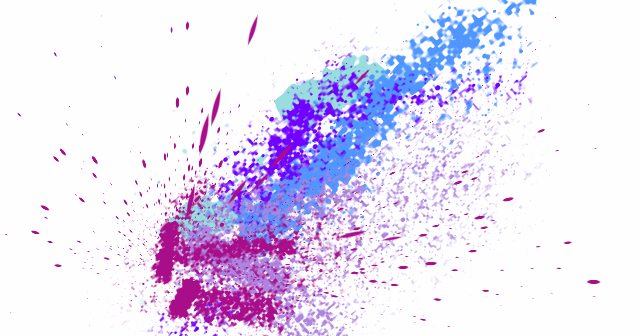
Reproduce this background procedurally as a WebGL 2 fragment shader.

```glsl
#version 300 es
precision highp float;
// Paint splatter on white: each pigment is a soft density field made of
// capsule-shaped glows, broken into flecks by thresholded noise and drops.
// Magenta is also flung outward as log-polar drops and tapered streaks.

uniform vec2 u_resolution;
out vec4 fragColor;

const vec2 SOURCE = vec2(0.52, 0.18);

float hash(vec2 p) {
    return fract(sin(dot(p, vec2(127.1, 311.7))) * 43758.5453);
}

float noise(vec2 p) {
    vec2 i = floor(p), f = fract(p);
    f = f * f * (3.0 - 2.0 * f);
    return mix(mix(hash(i), hash(i + vec2(1, 0)), f.x),
               mix(hash(i + vec2(0, 1)), hash(i + vec2(1, 1)), f.x), f.y);
}

// Gaussian glow around the segment a-b
float glow(vec2 p, vec2 a, vec2 b, float width) {
    vec2 ab = b - a;
    float t = clamp(dot(p - a, ab) / dot(ab, ab), 0.0, 1.0);
    float d = length(p - a - ab * t) / width;
    return exp(-d * d);
}

// Round drops of varied size, one per unit cell when chance allows
float drops(vec2 q, float chance, float soft, float seed) {
    float mask = 0.0;
    for (int k = 0; k < 9; k++) {
        vec2 id = floor(q) + vec2(k % 3 - 1, k / 3 - 1);
        float pick = hash(id + seed);
        vec2 center = id + 0.2 + 0.6 * vec2(hash(id + seed + 3.1), hash(id + seed + 7.7));
        float radius = mix(0.1, 0.44, pow(hash(id + seed + 5.3), 2.0));
        radius *= clamp((chance - pick) * 12.0, 0.0, 1.0);
        float edge = length(q - center) - radius;
        mask = max(mask, step(pick, chance) * (1.0 - smoothstep(-soft, soft, edge)));
    }
    return mask;
}

// Flecks whose coverage follows the density, stretched along the main diagonal
float splat(vec2 p, float density, float scale, float seed) {
    vec2 q = mat2(0.75, -0.66, 0.66, 0.75) * p * scale * vec2(1.0, 1.15) + seed;
    float grain = 0.68 * noise(q) + 0.32 * noise(q * 0.45 + 17.0);
    float soft = 0.5 * scale / u_resolution.y;
    float flecks = smoothstep(-soft, soft, density - grain) * smoothstep(0.02, 0.2, density);
    return max(flecks, drops(q * 0.45, density * 0.4 - 0.01, soft * 0.6, seed));
}

// Pointed streak aimed away from the source
float streak(vec2 p, vec2 center, float len, float px) {
    vec2 dir = normalize(center - SOURCE), d = p - center;
    float u = dot(d, dir) / len;
    float v = abs(dot(d, vec2(-dir.y, dir.x)));
    return 1.0 - smoothstep(-px, px, v - 0.14 * len * (1.0 - u * u));
}

void main() {
    vec2 p = gl_FragCoord.xy / u_resolution.y;
    p.x += 0.955 - 0.5 * u_resolution.x / u_resolution.y;
    float px = 1.0 / u_resolution.y;
    vec3 color = vec3(0.995, 0.995, 1.0);

    // Teal patches
    float teal = glow(p, vec2(0.90, 0.69), vec2(1.11, 0.765), 0.052);
    teal = max(teal, 0.8 * glow(p, vec2(0.57, 0.34), vec2(0.70, 0.37), 0.055));
    teal = max(teal, 0.9 * glow(p, vec2(1.04, 0.77), vec2(1.04, 0.81), 0.016));
    teal += 0.17 * glow(p, vec2(0.5, 0.3), vec2(0.9, 0.7), 0.24);
    color = mix(color, vec3(0.60, 0.87, 0.87), splat(p, teal * 1.15, 36.0, 4.0));

    // Blue band sweeping to the upper right
    float blue = 0.86 * glow(p, vec2(0.77, 0.33), vec2(1.00, 0.53), 0.095);
    blue = max(blue, 0.78 * glow(p, vec2(1.00, 0.53), vec2(1.20, 0.76), 0.08));
    blue = max(blue, 0.58 * glow(p, vec2(1.20, 0.76), vec2(1.38, 0.90), 0.10));
    blue = max(blue, 0.48 * glow(p, vec2(1.38, 0.90), vec2(1.58, 1.00), 0.05));
    blue = max(blue, 0.34 * glow(p, vec2(0.75, 0.32), vec2(1.42, 0.88), 0.21));
    color = mix(color, vec3(0.31, 0.59, 1.0), splat(p, blue, 80.0, 11.0));

    // Violet cloud
    float violet = 0.72 * glow(p, vec2(0.85, 0.53), vec2(0.91, 0.64), 0.085);
    violet = max(violet, 0.46 * glow(p, vec2(0.74, 0.45), vec2(1.03, 0.71), 0.14));
    violet = max(violet, 0.38 * glow(p, vec2(1.00, 0.68), vec2(1.27, 0.72), 0.09));
    violet = max(violet, 0.30 * glow(p, vec2(1.25, 0.72), vec2(1.52, 0.75), 0.09));
    violet = max(violet, 0.38 * glow(p, vec2(0.55, 0.03), vec2(0.68, 0.08), 0.10));
    color = mix(color, vec3(0.44, 0.0, 1.0), splat(p, violet, 105.0, 23.0));

    // Lavender mist fanning to the right
    float mist = 0.82 * glow(p, vec2(0.60, 0.27), vec2(0.82, 0.16), 0.075);
    mist = max(mist, 0.50 * glow(p, vec2(0.65, 0.22), vec2(0.92, 0.05), 0.15));
    mist = max(mist, 0.47 * glow(p, vec2(0.68, 0.34), vec2(1.05, 0.42), 0.14));
    mist = max(mist, 0.33 * glow(p, vec2(0.85, 0.20), vec2(1.32, 0.50), 0.26));
    color = mix(color, vec3(0.68, 0.52, 0.87), splat(p, mist, 135.0, 37.0));

    // Magenta masses
    float magenta = 1.0 * glow(p, vec2(0.49, 0.19), vec2(0.51, 0.31), 0.036);
    magenta = max(magenta, 1.50 * glow(p, vec2(0.535, 0.085), vec2(0.57, 0.14), 0.030));
    magenta = max(magenta, 0.66 * glow(p, vec2(0.55, 0.24), vec2(0.85, 0.27), 0.056));
    magenta = max(magenta, 0.66 * glow(p, vec2(0.61, 0.11), vec2(0.79, 0.08), 0.078));
    magenta = max(magenta, 0.46 * glow(p, vec2(0.50, 0.28), vec2(0.60, 0.42), 0.06));
    magenta = max(magenta, 0.34 * glow(p, vec2(0.55, 0.17), vec2(0.92, 0.27), 0.19));
    float ink = splat(p, magenta, 125.0, 51.0);

    // Flung drops, longer along the radius; angle is measured from straight up
    vec2 away = p - SOURCE;
    float r = max(length(away), 0.03), angle = atan(away.x, away.y);
    float upward = 0.60 * exp(-pow((angle - 0.15) / 0.40, 2.0) - r * r * 5.0);
    float leftward = 0.26 * exp(-pow((angle + 0.9) / 0.65, 2.0) - r * r * 4.0);
    float rightward = 0.28 * exp(-pow((angle - 1.42) / 0.40, 2.0) - r * r * 0.9);
    float chance = (upward + leftward + rightward) * smoothstep(0.05, 0.14, r);
    float spokes = mix(32.0, 64.0, smoothstep(0.9, 1.1, angle));
    vec2 polar = vec2(angle * spokes, log(r) * mix(11.0, 20.0, step(1.0, angle)));
    ink = max(ink, drops(polar, chance, min(0.3, 0.4 * spokes * px / r), 67.0));

    // Large streaks: center and half length
    vec3 streaks[10] = vec3[10](
        vec3(0.61, 0.60, 0.060), vec3(0.645, 0.68, 0.055), vec3(0.755, 0.91, 0.045),
        vec3(0.71, 0.43, 0.045), vec3(0.84, 0.535, 0.050), vec3(0.78, 0.46, 0.035),
        vec3(1.05, 0.302, 0.042), vec3(1.17, 0.29, 0.028), vec3(1.08, 0.77, 0.030),
        vec3(0.57, 0.40, 0.050));
    for (int i = 0; i < 10; i++)
        ink = max(ink, streak(p, streaks[i].xy, streaks[i].z, px));
    color = mix(color, vec3(0.66, 0.05, 0.54), ink);

    fragColor = vec4(color, 1.0);
}
```
